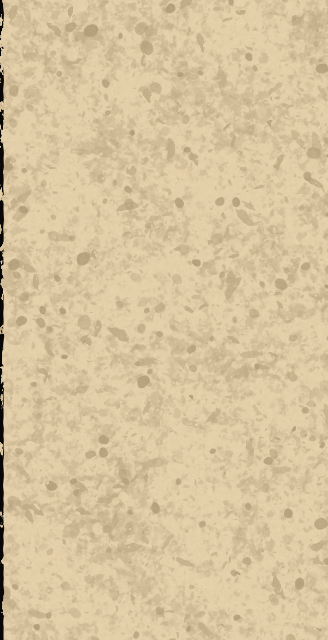
This texture is drawn by a Shadertoy shader. Its source:

```glsl
// Weathered sandy stone: layered pale and tan flakes, pebbles and a ragged dark left edge.
#define PALE_SAND vec3(0.905, 0.825, 0.675)
#define DARK_SAND vec3(0.690, 0.612, 0.470)
#define EDGE_BLACK vec3(0.035, 0.028, 0.020)
#define EDGE_WIDTH 0.0056
#define MOTTLE 0.34
#define CLUSTERING 0.9
#define RAGGED 0.0035
#define GRAIN 0.13

vec2 hash2(vec2 p) {
    vec3 h = fract(p.xyx * vec3(0.1031, 0.1030, 0.0973));
    h += dot(h, h.yzx + 33.33);
    return fract((h.xx + h.yz) * h.zy);
}

float cornerSlope(vec2 cell, vec2 offset) {
    float angle = 6.2832 * hash2(cell).x;
    return dot(vec2(cos(angle), sin(angle)), offset);
}

float gradientNoise(vec2 p) {
    vec2 i = floor(p), f = fract(p);
    vec2 u = f * f * f * (f * (f * 6.0 - 15.0) + 10.0);
    vec2 e = vec2(1.0, 0.0);
    float low = mix(cornerSlope(i, f), cornerSlope(i + e, f - e), u.x);
    float high = mix(cornerSlope(i + e.yx, f - e.yx), cornerSlope(i + 1.0, f - 1.0), u.x);
    return mix(low, high, u.y);
}

float fbm(vec2 p) {
    float sum = 0.0, amplitude = 0.5;
    for (int i = 0; i < 4; i++) {
        sum += amplitude * gradientNoise(p);
        p = mat2(1.6, 1.2, -1.2, 1.6) * p + 17.3;
        amplitude *= 0.55;
    }
    return sum;
}

// Lays randomly turned, slightly bent ovals of one tone over the current tone.
float scatter(float tone, vec2 p, float cells, float seed, float stretch, float share, float target) {
    vec2 q = p * cells;
    float blur = 0.8 * cells / iResolution.y;
    for (int j = -1; j <= 1; j++)
    for (int i = -1; i <= 1; i++) {
        vec2 id = floor(q) + vec2(i, j);
        vec2 place = hash2(id + seed);
        vec2 form = hash2(id + seed + 57.0);
        vec2 look = hash2(id + seed + 131.0);
        float angle = 6.2832 * form.x, c = cos(angle), s = sin(angle);
        vec2 d = mat2(c, -s, s, c) * (q - id - place);
        d.y += (stretch - 1.0) * (look.y - 0.5) * d.x * d.x;
        d *= vec2(1.0 / stretch, stretch);
        float radius = mix(0.16, 0.42, form.y * form.y);
        float cover = 1.0 - smoothstep(-blur, blur, length(d) - radius);
        cover *= step(look.x, share) * mix(0.4, 1.0, look.y);
        tone = mix(tone, target, cover);
    }
    return tone;
}

void mainImage(out vec4 fragColor, in vec2 fragCoord) {
    vec2 p = fragCoord / iResolution.y;
    float broad = fbm(p * 8.0 + 3.0);
    float patches = fbm(p * 42.0 + 40.0);
    float crumbs = fbm(p * 105.0 + 80.0);

    // Soft mottled ground
    float tone = 0.07 + MOTTLE * smoothstep(-0.06, 0.25, patches * 0.8 + broad * 0.5 + crumbs * 0.35);
    tone += 0.22 * smoothstep(0.08, 0.30, fbm(p * 60.0 + 150.0) + 0.5 * broad);

    // Ragged outlines and clustered cover
    vec2 wobble = vec2(gradientNoise(p * 95.0 + 11.0), gradientNoise(p * 95.0 + 61.0));
    vec2 rough = p + RAGGED * (wobble + 0.8 * vec2(crumbs, patches));
    float crowd = CLUSTERING * broad;

    // Flakes, from broad patches to fine chips
    tone = scatter(tone, rough, 46.0, 5.0, 1.25, 0.55 + crowd, 0.40);
    tone = scatter(tone, rough, 58.0, 211.0, 1.20, 0.42 - crowd, 0.05);
    tone = scatter(tone, rough, 92.0, 317.0, 1.40, 0.45 + crowd, 0.52);
    tone = scatter(tone, rough, 36.0, 423.0, 1.75, 0.30 + crowd, 0.70);
    tone = scatter(tone, rough, 112.0, 541.0, 1.25, 0.36 - crowd, 0.06);

    // Crisper pebbles
    vec2 smoother = mix(p, rough, 0.45);
    tone = scatter(tone, smoother, 36.0, 631.0, 1.12, 0.14 + 0.5 * crowd, 0.04);
    tone = scatter(tone, smoother, 39.0, 743.0, 1.12, 0.20 + 0.5 * crowd, 0.92);

    // Mineral grain
    tone += GRAIN * (crumbs + 0.5 * gradientNoise(p * 230.0));
    vec3 color = mix(PALE_SAND, DARK_SAND, clamp(tone, 0.0, 1.15));

    // Broken black edge with tan flecks
    float aa = 0.7 / iResolution.y;
    float border = EDGE_WIDTH + 0.002 * gradientNoise(vec2(4.0, p.y * 60.0));
    float edge = 1.0 - smoothstep(border - aa, border + aa, p.x);
    float flecks = smoothstep(0.10, 0.17, fbm(p * vec2(90.0, 38.0) + 9.0) + 0.12 * (p.y - 0.5));
    color = mix(color, EDGE_BLACK, edge * (1.0 - flecks));
    fragColor = vec4(color, 1.0);
}
```
